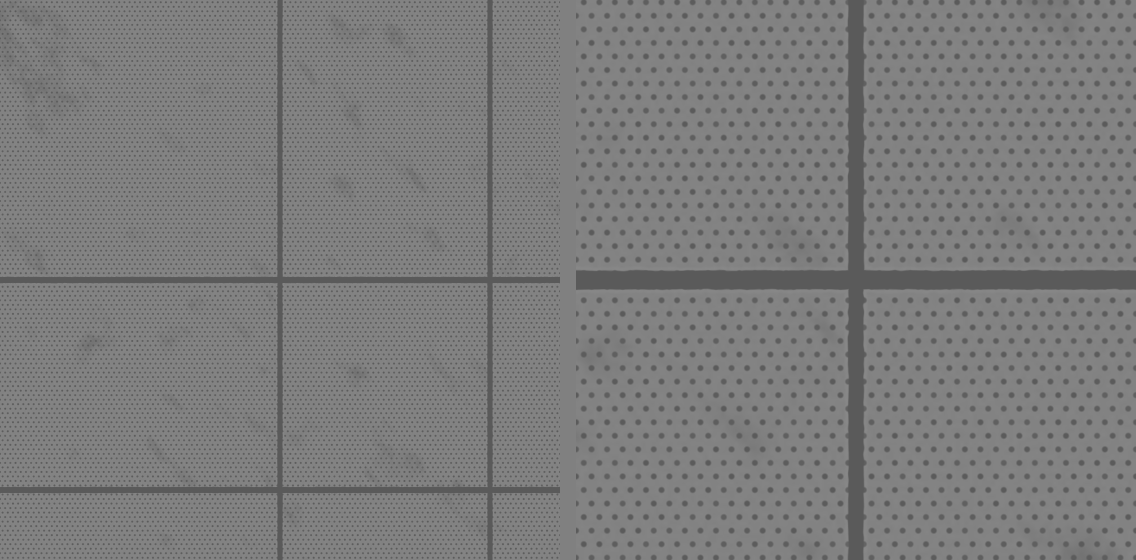
Left: the whole. Right: its middle third, enlarged.
Give the GLSL for this texture, as a WebGL 2 fragment shader.

```glsl
#version 300 es
precision highp float;
// Grey perforated panels parted by dark joints of uneven spacing.
// A staggered lattice of small holes (108 across, 124 rows) covers the panels;
// value noise adds fine grain and a few faint diagonal smudges.

uniform vec2 u_resolution;
out vec4 fragColor;

float hash(vec2 p) {
    return fract(sin(dot(p, vec2(127.1, 311.7))) * 43758.5453);
}

float valueNoise(vec2 p) {
    vec2 cell = floor(p), f = fract(p);
    f = f * f * (3.0 - 2.0 * f);
    return mix(mix(hash(cell), hash(cell + vec2(1.0, 0.0)), f.x),
               mix(hash(cell + vec2(0.0, 1.0)), hash(cell + vec2(1.0, 1.0)), f.x), f.y);
}

float fbm(vec2 p) {
    float sum = 0.0, weight = 0.5;
    for (int i = 0; i < 4; i++) {
        sum += weight * valueNoise(p);
        p = p * 2.03 + 17.3;
        weight *= 0.5;
    }
    return sum;
}

// Coverage of the hole nearest to uv, with a small change of depth per hole
float holes(vec2 uv, float pixel) {
    vec2 grid = uv * vec2(108.0, 124.0);
    float row = floor(grid.y);
    grid.x += 0.5 * mod(row, 2.0);
    vec2 offset = (fract(grid) - 0.5) / vec2(108.0, 124.0);
    float soft = max(0.0007, 0.7 * pixel);
    float dist = length(offset) - 0.0017;
    float depth = 0.85 + 0.15 * hash(vec2(floor(grid.x), row));
    return depth * (1.0 - smoothstep(-soft, soft, dist));
}

void main() {
    vec2 uv = gl_FragCoord.xy / u_resolution;
    float pixel = 1.0 / min(u_resolution.x, u_resolution.y);

    // Panel face with fine grain
    vec3 color = vec3(0.512);
    color += 0.012 * (valueNoise(uv * 380.0) - 0.5);

    // Sparse smudges, stretched along the falling diagonal
    vec2 slanted = vec2(uv.x - uv.y, (uv.x + uv.y) * 1.7);
    float smudge = smoothstep(0.60, 0.82, fbm(slanted * 8.0 + 3.7));
    color -= 0.045 * smudge * (0.5 + valueNoise(uv * 150.0));

    // Perforation
    color = mix(color, vec3(0.355), holes(uv, pixel));

    // Joints at 0.5 and 0.875 across, 0.125 and 0.5 up, with slightly rough edges
    vec2 toJoint = abs(abs(uv - vec2(0.6875, 0.3125)) - 0.1875) - vec2(0.0046, 0.0056);
    float edge = min(toJoint.x, toJoint.y) + 0.0008 * (valueNoise(uv * 260.0) - 0.5);
    float soft = max(0.0006, 0.7 * pixel);
    color += 0.015 * (1.0 - smoothstep(0.0, 0.002, abs(edge - 0.001)));
    color = mix(vec3(0.352), color, smoothstep(-soft, soft, edge));

    fragColor = vec4(color, 1.0);
}
```
